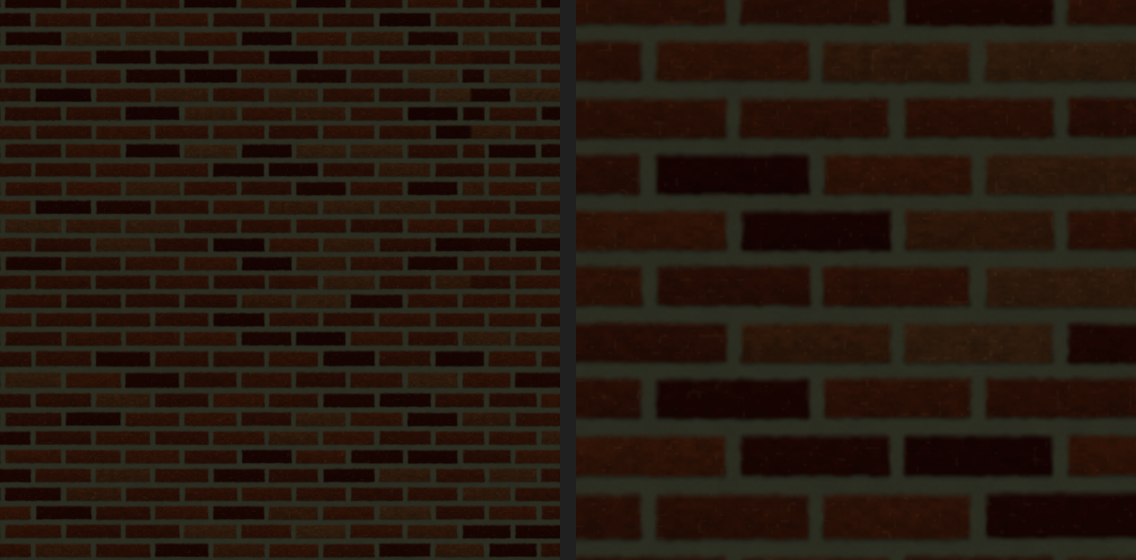
Left: the whole. Right: its middle third, enlarged.
Give the GLSL for this texture, as a Shadertoy shader.

```glsl
// Dark brick wall in running bond: about 30 courses of 10 bricks that narrow to the right.
// Upper courses change bond near the right side, with half bricks and long bricks.
// Each brick is a soft rounded box, tinted by a hash and weathered by value noise.

float hash(vec2 p) {
    return fract(sin(dot(p, vec2(127.1, 311.7))) * 43758.5453);
}

float noise(vec2 p) {
    vec2 i = floor(p), f = fract(p);
    f = f * f * (3.0 - 2.0 * f);
    return mix(mix(hash(i), hash(i + vec2(1, 0)), f.x),
               mix(hash(i + vec2(0, 1)), hash(i + vec2(1, 1)), f.x), f.y);
}

float roundedBox(vec2 p, vec2 halfSize, float radius) {
    vec2 q = abs(p) - halfSize + radius;
    return length(max(q, 0.0)) + min(max(q.x, q.y), 0.0) - radius;
}

// Burnt, red or tan clay, chosen per brick
vec3 clayColor(vec2 id) {
    float kind = hash(id), shade = hash(id + 37.2);
    vec3 burnt = mix(vec3(0.075, 0.012, 0.006), vec3(0.098, 0.022, 0.010), shade);
    vec3 red = mix(vec3(0.125, 0.044, 0.017), vec3(0.162, 0.066, 0.024), shade);
    vec3 tan_ = mix(vec3(0.155, 0.078, 0.032), vec3(0.165, 0.100, 0.048), shade);
    return kind < 0.23 ? burnt : kind < 0.86 ? red : tan_;
}

void mainImage(out vec4 fragColor, in vec2 fragCoord) {
    vec2 uv = fragCoord / iResolution.xy;

    // Courses counted from the top, slightly stretched below the middle
    float depth = 1.0 - uv.y;
    depth -= 0.0104 * smoothstep(0.60, 0.72, depth);
    float v = (depth - 0.002) / 0.03346 + 0.5;
    float row = floor(v);
    float parity = mod(row, 2.0);

    // Half-brick coordinate: inverse of x = 0.0052 + 0.0547 h - 0.000228 h^2
    float h = (0.0547 - sqrt(0.002992 - 0.000912 * (uv.x - 0.0052))) / 0.000456;
    h += 0.14 * exp(-pow((uv.x - 0.60) / 0.12, 2.0));
    float halfBrick = 0.0547 - 0.000456 * h;

    // Ends of the current brick, with the bond shifted at h = 17 in upper courses
    bool upper = row < 15.5;
    bool shifted = upper && h > 17.0;
    float offset = shifted ? 1.0 - parity : parity;
    float left = floor((h - offset) * 0.5) * 2.0 + offset;
    float right = left + 2.0;
    if (shifted) left = max(left, 17.0);
    else if (upper) right = min(right, 17.0);
    bool isLong = upper && parity > 0.5 && h > 15.0 && h < 18.0 && row != 9.0;
    if (isLong) { left = 15.0; right = 18.0; }
    vec2 id = vec2(left, row);

    // Brick outline with small shifts and a worn edge
    vec2 p = vec2((h - 0.5 * (left + right)) * halfBrick, (0.5 - fract(v)) * 0.03346);
    p += (vec2(hash(id + 5.1), hash(id + 9.7)) - 0.5) * vec2(0.0016, 0.0012);
    vec2 halfSize = vec2(0.5 * (right - left) * halfBrick - 0.0047, 0.0115);
    float d = roundedBox(p, halfSize, 0.002);
    d += 0.0012 * (noise(uv * 190.0) - 0.5);

    // Clay: long bricks change tint part way along
    vec3 clay = clayColor(id);
    if (isLong)
        clay = mix(clay, clayColor(vec2(16.4, row)), smoothstep(16.3, 16.5, h));
    float grain = noise(uv * vec2(170.0, 260.0));
    float speck = noise(uv * 520.0);
    clay *= 0.82 + 0.22 * grain + 0.14 * speck;
    clay *= 1.0 + 0.12 * smoothstep(-0.010, 0.010, p.y);
    clay += vec3(0.025, 0.024, 0.016) * smoothstep(0.78, 0.95, noise(uv * 300.0 + 17.0));

    // Mortar: fine grain and a thin shadow under each brick
    vec3 mortar = vec3(0.170, 0.177, 0.131);
    mortar *= 0.96 + 0.05 * noise(uv * 90.0) + 0.04 * speck;
    float shadow = smoothstep(0.0035, 0.0, d) * smoothstep(0.0, -0.011, p.y);
    mortar *= 1.0 - 0.22 * shadow;

    // Soft top edge, crisper lower edge
    float blur = mix(0.0018, 0.0030, smoothstep(-0.008, 0.008, p.y));
    float cover = smoothstep(blur, -blur, d);
    fragColor = vec4(mix(mortar, clay, cover), 1.0);
}
```
